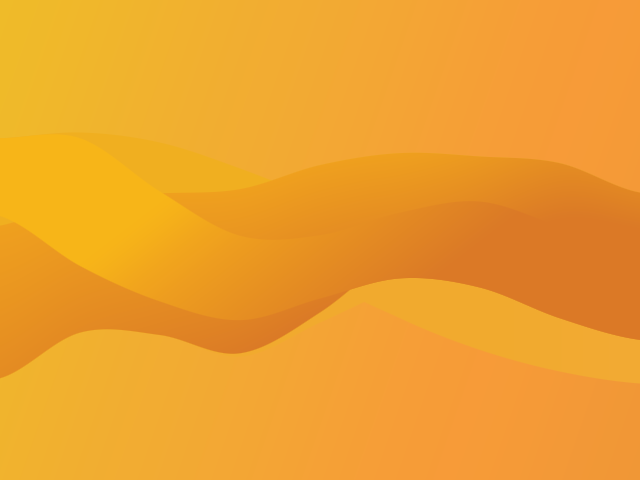
Give the GLSL for this background, as a Shadertoy shader.

```glsl
#define YELLOW vec3(0.970, 0.710, 0.094)
#define AMBER vec3(0.937, 0.627, 0.118)
#define RUST vec3(0.857, 0.476, 0.149)
#define GOLD vec3(0.941, 0.686, 0.125)
#define HONEY vec3(0.945, 0.667, 0.180)
#define SKY_LEFT vec3(0.937, 0.737, 0.157)
#define SKY_MID vec3(0.949, 0.667, 0.200)
#define SKY_RIGHT vec3(0.967, 0.608, 0.218)

const int LAST = 8;

// Smooth curve through evenly spaced heights
float wave(float x, float h[9]) {
    float s = clamp(x, 0.0, 0.9999) * float(LAST);
    int i = int(s);
    float t = fract(s);
    float before = h[max(i - 1, 0)];
    float a = h[i];
    float b = h[i + 1];
    float after = h[min(i + 2, LAST)];
    float slopeA = 0.5 * (b - before);
    float slopeB = 0.5 * (after - a);
    float t2 = t * t;
    float t3 = t2 * t;
    return (2.0 * t3 - 3.0 * t2 + 1.0) * a + (t3 - 2.0 * t2 + t) * slopeA
         + (3.0 * t2 - 2.0 * t3) * b + (t3 - t2) * slopeB;
}

// Antialiased coverage of the positive side
float coverage(float d) {
    return clamp(0.5 + d / max(fwidth(d), 1e-5), 0.0, 1.0);
}

float between(float y, float top, float low) {
    return coverage(top - y) * coverage(y - low);
}

vec3 backdrop(vec2 uv) {
    float t = uv.x + 0.26 * (1.0 - uv.y);
    vec3 col = mix(SKY_LEFT, SKY_MID, smoothstep(-0.1, 0.6, t));
    col = mix(col, SKY_RIGHT, smoothstep(0.45, 0.98, t));
    return col * (1.0 - 0.025 * smoothstep(0.95, 1.26, t));
}

// Body darkens with depth and towards the right
vec3 bodyColor(vec2 uv, float top) {
    float depth = max(top - uv.y, 0.0);
    float shade = depth * (1.7 + 3.0 * uv.x) + 0.65 * smoothstep(0.6, 1.0, uv.x);
    return mix(AMBER, RUST, clamp(shade, 0.0, 1.0));
}

// Ribbon runs from yellow through amber to rust
vec3 ribbonColor(vec2 uv) {
    float t = uv.x + 0.98 * (0.497 - uv.y);
    vec3 col = mix(YELLOW, AMBER, smoothstep(0.15, 0.37, t));
    return mix(col, RUST, clamp((t - 0.34) / 0.41, 0.0, 1.0));
}

void mainImage(out vec4 fragColor, in vec2 fragCoord) {
    vec2 uv = fragCoord / iResolution.xy;

    // Edges of the layers
    float veilTop = wave(uv.x, float[9](0.712, 0.724, 0.703, 0.649, 0.583, 0.514, 0.48, 0.48, 0.48));
    float bodyTop = wave(uv.x, float[9](0.530, 0.587, 0.597, 0.606, 0.656, 0.681, 0.674, 0.660, 0.599));
    float ribbonTop = wave(uv.x, float[9](0.712, 0.712, 0.601, 0.509, 0.510, 0.557, 0.580, 0.528, 0.472));
    float ribbonLow = wave(uv.x, float[9](0.550, 0.446, 0.372, 0.333, 0.378, 0.420, 0.401, 0.337, 0.292));
    float leftLow = wave(uv.x, float[9](0.212, 0.307, 0.302, 0.264, 0.349, 0.479, 0.566, 0.6, 0.6));
    float hemRight = wave(uv.x, float[9](0.8, 0.7, 0.65, 0.6, 0.427, 0.337, 0.271, 0.226, 0.201));
    float hemLeft = wave(uv.x, float[9](0.24, 0.32, 0.305, 0.257, 0.328, 0.406, 0.48, 0.5, 0.5));
    float bodyLow = min(ribbonLow, leftLow);

    // Layers from back to front
    vec3 col = backdrop(uv);
    vec3 hem = mix(HONEY, SKY_MID, smoothstep(0.75, 1.0, uv.x));
    col = mix(col, hem, between(uv.y, bodyTop, min(hemRight, hemLeft)));
    col = mix(col, GOLD, between(uv.y, veilTop, bodyLow));
    col = mix(col, bodyColor(uv, bodyTop), between(uv.y, bodyTop, bodyLow));
    col = mix(col, ribbonColor(uv), between(uv.y, ribbonTop, ribbonLow));

    fragColor = vec4(col, 1.0);
}
```
